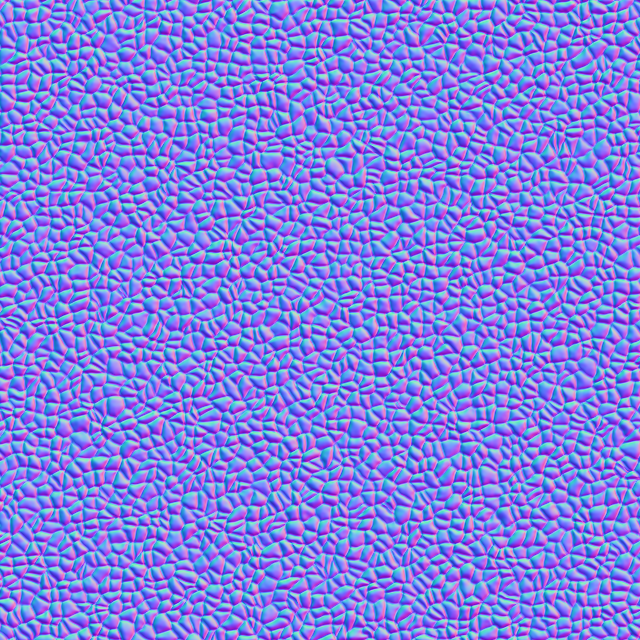
This texture map is drawn by a WebGL 1 fragment shader. Its source:

```glsl
precision highp float;
// Tangent-space normal map of densely packed, softly rounded pebbles.

uniform vec2 u_resolution;

const float GRAINS_ACROSS = 53.0;
const float SAMPLE_STEP = 0.105;  // half width of the slope filter, in grains
const float RIM_SLOPE = 2.9;      // steepness at the foot of a grain
const float RIM_WIDTH = 0.18;     // how fast a grain flattens to its top

// Sine-free hash: two values in 0..1 per lattice point.
vec2 hash22(vec2 p) {
  vec3 q = fract(p.xyx * vec3(0.1031, 0.1030, 0.0973));
  q += dot(q, q.yzx + 33.33);
  return fract((q.xx + q.yz) * q.zy);
}

// Smooth value noise with two independent channels in -1..1.
vec2 noise2(vec2 p) {
  vec2 cell = floor(p);
  vec2 f = fract(p);
  vec2 w = f * f * (3.0 - 2.0 * f);
  vec2 low = mix(hash22(cell), hash22(cell + vec2(1.0, 0.0)), w.x);
  vec2 high = mix(hash22(cell + vec2(0.0, 1.0)), hash22(cell + 1.0), w.x);
  return 2.0 * mix(low, high, w.y) - 1.0;
}

float smoothMin(float a, float b, float radius) {
  float h = max(radius - abs(a - b), 0.0) / radius;
  return min(a, b) - 0.25 * h * h * radius;
}

vec2 grainCentre(vec2 cell) {
  return cell + 0.5 + 0.92 * (hash22(cell + 71.0) - 0.5);
}

// Returns the rounded distance to the grain border and the grain's cell id.
vec3 grainBorder(vec2 p) {
  vec2 base = floor(p);
  vec2 nearestCell = base;
  vec2 toNearest = vec2(0.0);
  float nearest = 9.0;
  for (int y = -1; y <= 1; y++) {
    for (int x = -1; x <= 1; x++) {
      vec2 cell = base + vec2(float(x), float(y));
      vec2 toCentre = grainCentre(cell) - p;
      float d = dot(toCentre, toCentre);
      if (d < nearest) {
        nearest = d;
        nearestCell = cell;
        toNearest = toCentre;
      }
    }
  }
  float border = 2.0;
  for (int y = -2; y <= 2; y++) {
    for (int x = -2; x <= 2; x++) {
      vec2 toOther = grainCentre(nearestCell + vec2(float(x), float(y))) - p;
      vec2 across = toOther - toNearest;
      if (dot(across, across) > 0.0001) {
        float d = dot(0.5 * (toNearest + toOther), normalize(across));
        border = smoothMin(border, d, 0.14);
      }
    }
  }
  return vec3(max(border, 0.0), nearestCell);
}

// Height of the pebble bed, in grain widths.
float bedHeight(vec2 p) {
  vec2 warped = p + 0.36 * noise2(p * 0.55) + 0.09 * noise2(p * 1.9 + 17.0);
  vec3 grain = grainBorder(warped);
  float steepness = RIM_SLOPE * mix(0.75, 1.25, hash22(grain.yz + 11.0).x);
  float dome = steepness * RIM_WIDTH * (1.0 - exp(-grain.x / RIM_WIDTH));
  float unevenness = 0.12 * noise2(p * 1.1 + 5.0).x + 0.02 * noise2(p * 3.1).y;
  return dome + unevenness;
}

// Slope from four corner samples, which also softens creases across both axes.
vec2 bedSlope(vec2 p, float reach) {
  vec2 d = vec2(reach, -reach);
  float rising = bedHeight(p + d.xx) - bedHeight(p + d.yy);
  float falling = bedHeight(p + d.xy) - bedHeight(p + d.yx);
  return vec2(rising + falling, rising - falling) / (4.0 * reach);
}

void main() {
  vec2 uv = gl_FragCoord.xy / u_resolution;
  vec2 slope = bedSlope(uv * GRAINS_ACROSS, SAMPLE_STEP);
  vec3 normal = normalize(vec3(-slope, 1.0));
  gl_FragColor = vec4(0.5 + 0.5 * normal, 1.0);
}
```
